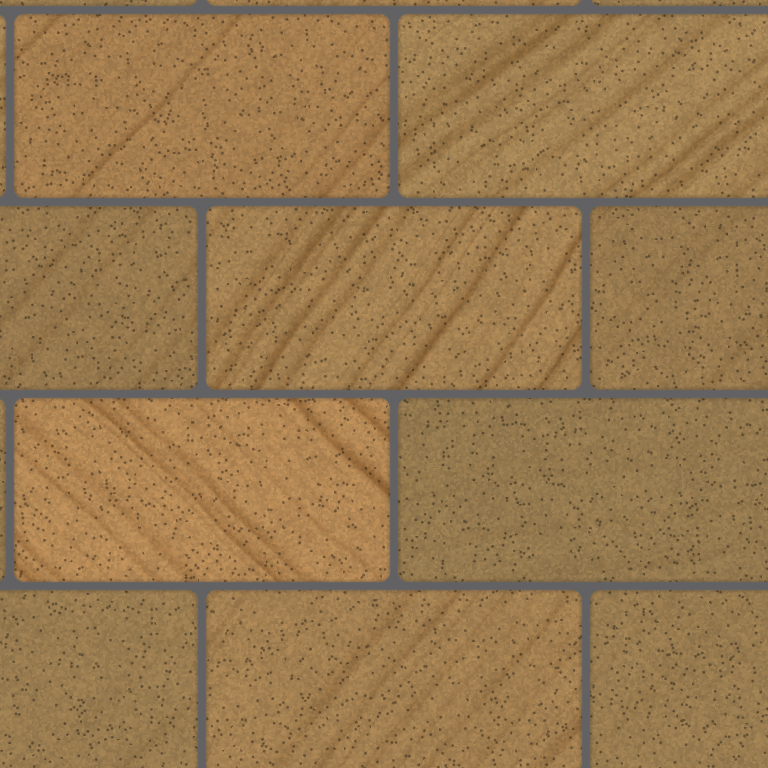
A Shadertoy shader for this texture:

```glsl
const vec2 BRICKS = vec2(2.0, 4.0);          // repeats across and down
const vec2 JOINT_SHIFT = vec2(0.026, -0.052); // joint position, in bricks
const float JOINT_HALF = 0.0053;
const float CORNER_RADIUS = 0.013;
const vec3 MORTAR = vec3(0.385, 0.385, 0.395);
const vec3 OLIVE_STONE = vec3(0.595, 0.490, 0.318);
const vec3 ORANGE_STONE = vec3(0.665, 0.500, 0.312);
const vec3 IRON_TINT = vec3(0.74, 0.65, 0.52);

// Per stone: bedding angle in degrees, streak strength, warmth, lightness
const vec4 STONES[8] = vec4[8](
    vec4(52.0, 0.60, 0.50, 1.02), vec4(45.0, 0.22, 0.20, 0.99),
    vec4(-43.0, 1.00, 0.90, 1.08), vec4(8.0, 0.18, 0.12, 0.97),
    vec4(56.0, 0.90, 0.45, 1.04), vec4(49.0, 0.35, 0.30, 0.97),
    vec4(48.0, 0.60, 0.85, 1.00), vec4(38.0, 0.75, 0.25, 1.06));

vec3 hash3(vec3 p) {
    p = fract(p * vec3(0.1031, 0.1030, 0.0973));
    p += dot(p, p.yxz + 33.33);
    return fract((p.xxy + p.yxx) * p.zyx);
}

// Signed distance to a rounded box
float roundedBox(vec2 p, vec2 halfSize, float radius) {
    vec2 q = abs(p) - halfSize + radius;
    return length(max(q, 0.0)) + min(max(q.x, q.y), 0.0) - radius;
}

// Cellular noise: distance to the nearest point and that point's random value
vec2 cellular(vec2 p, float seed) {
    vec2 cell = floor(p);
    vec2 nearest = vec2(8.0, 0.0);
    for (int y = -1; y <= 1; y++)
    for (int x = -1; x <= 1; x++) {
        vec2 c = cell + vec2(x, y);
        vec3 r = hash3(vec3(c, seed));
        float d = length(c + r.xy - p);
        if (d < nearest.x) nearest = vec2(d, r.z);
    }
    return nearest;
}

// Randomly spaced dark lines, sharp on one side and fading on the other
float streaks(float x, float seed) {
    float cell = floor(x);
    float dark = 0.0;
    for (int i = -1; i <= 1; i++) {
        float c = cell + float(i);
        vec3 r = hash3(vec3(c, seed, 7.0));
        float offset = x - c - 0.2 - 0.6 * r.x;
        float width = mix(0.13, 0.30, r.y) * (offset > 0.0 ? 1.5 : 0.6);
        dark += r.z * r.z * exp(-offset * offset / (width * width));
    }
    return dark;
}

// Bedding lines at two scales, gently bent and gathered into bands
float bedding(vec2 p, float angle, float seed) {
    vec2 dir = vec2(cos(angle), sin(angle));
    float along = dot(p, dir);
    float across = dot(p, vec2(-dir.y, dir.x));
    across += 0.0035 * sin(along * 15.0 + seed)
            + 0.0010 * sin(along * 47.0 + across * 30.0 + seed * 2.0);
    float band = 0.65 + 0.35 * sin(across * 31.0 + seed * 1.7);
    float fade = 0.85 + 0.15 * sin(along * 23.0 + across * 60.0 + seed);
    float coarse = streaks(across * 34.0, seed);
    float fine = streaks(across * 85.0, seed + 31.0);
    return (coarse * 0.85 + fine * 0.42 * band) * fade;
}

// Sand grains and broad mottling, centred on zero
float grain(vec2 p, float seed) {
    float sand = cellular(p * 290.0, seed).y - 0.5;
    float clumps = cellular(p * 130.0, seed + 11.0).y - 0.5;
    float mottle = sin(p.x * 29.0 + 2.0 * sin(p.y * 23.0 + seed))
                 * sin(p.y * 37.0 + 2.0 * sin(p.x * 19.0 - seed));
    return sand * 0.125 + clumps * 0.045 + mottle * 0.016;
}

// Sparse dark pores
float pores(vec2 p, float seed) {
    vec2 pore = cellular(p * 170.0, seed + 53.0);
    return step(pore.y, 0.14) * (1.0 - smoothstep(0.12, 0.48, pore.x));
}

vec3 sandstone(vec2 p, vec4 stone, float seed) {
    vec3 color = mix(OLIVE_STONE, ORANGE_STONE, stone.z) * stone.w;
    float iron = bedding(p, radians(stone.x), seed) * stone.y;
    color *= mix(vec3(1.0), IRON_TINT, min(iron, 1.25));
    color *= 1.0 + grain(p, seed);
    return color * (1.0 - 0.36 * pores(p, seed));
}

void mainImage(out vec4 fragColor, in vec2 fragCoord) {
    vec2 uv = fragCoord / iResolution.xy;
    float pixel = 1.0 / min(iResolution.x, iResolution.y);

    // Running bond: even rows are shifted by half a brick
    vec2 grid = uv * BRICKS - JOINT_SHIFT;
    float row = mod(floor(grid.y), BRICKS.y);
    grid.x -= 0.5 * (1.0 - mod(row, 2.0));
    float column = mod(floor(grid.x), BRICKS.x);
    vec2 local = (fract(grid) - 0.5) / BRICKS;

    int index = int(row * BRICKS.x + column);
    float seed = float(index) * 13.0 + 5.0;
    vec3 stone = sandstone(local, STONES[index], seed);

    // Worn rim and mortar joint
    float edge = roundedBox(local, 0.5 / BRICKS - JOINT_HALF, CORNER_RADIUS);
    stone *= 1.0 - 0.13 * smoothstep(-0.006, 0.0, edge);
    float blur = max(pixel, 0.0013);
    fragColor = vec4(mix(stone, MORTAR, smoothstep(-blur, blur, edge)), 1.0);
}
```
